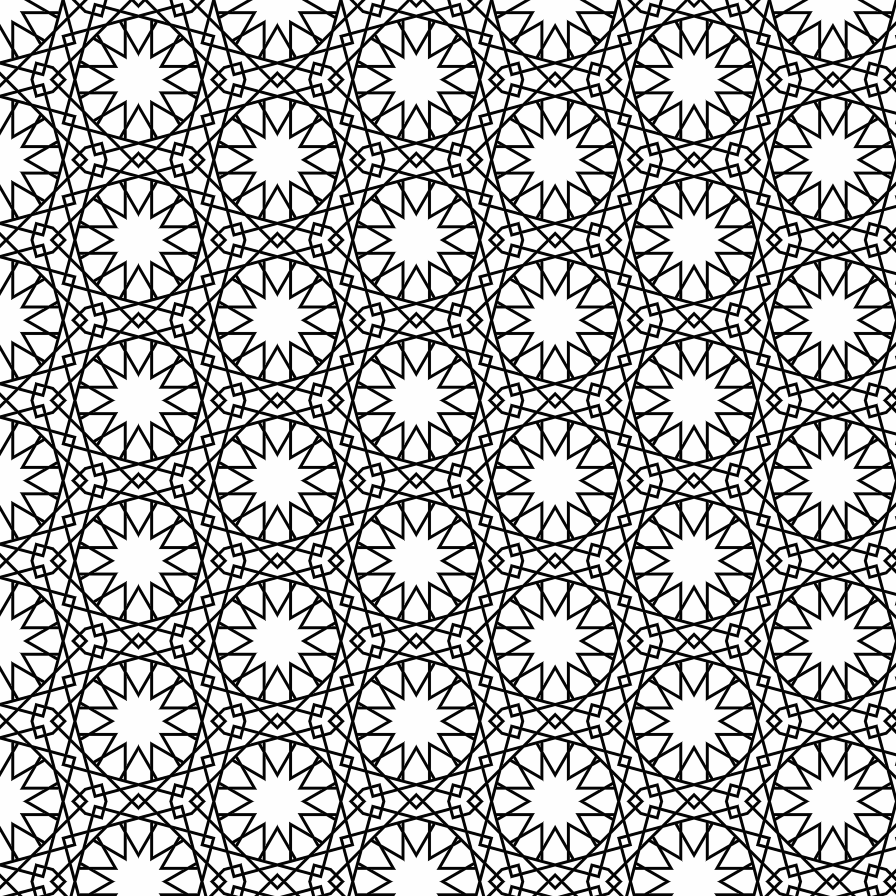
Reproduce this pattern procedurally as a WebGL 2 fragment shader.

```glsl
#version 300 es
precision highp float;

uniform vec2 u_resolution;
out vec4 outColor;

const float SPACING = 0.179;  // distance between rosette centres
const float SQUARE = 0.041;   // half diagonal of the small squares
const float PETAL = 0.0825;   // half width of a petal

mat2 rotation(float a) {
  return mat2(cos(a), -sin(a), sin(a), cos(a));
}

float segment(vec2 p, vec2 a, vec2 b) {
  vec2 ab = b - a;
  return length(p - a - ab * clamp(dot(p - a, ab) / dot(ab, ab), 0.0, 1.0));
}

// Offset from the nearest centre of a triangular lattice with unit spacing
vec2 latticeCell(vec2 p) {
  vec2 halfCell = vec2(sqrt(3.0), 1.0) * 0.5;
  vec2 a = mod(p + halfCell, 2.0 * halfCell) - halfCell;
  vec2 b = mod(p, 2.0 * halfCell) - halfCell;
  return dot(a, a) < dot(b, b) ? a : b;
}

// Folds the plane into one half of a twelfth, along the x axis
vec2 foldTwelve(vec2 p) {
  float sector = radians(30.0);
  float a = abs(mod(atan(p.y, p.x) + 0.5 * sector, sector) - 0.5 * sector);
  return length(p) * vec2(cos(a), sin(a));
}

float strapwork(vec2 p) {
  // Long chords, each joining squares a quarter turn apart
  float reach = (0.5 + SQUARE) * sqrt(0.5);
  float d = 1.0;
  for (int k = 0; k < 3; k++) {
    vec2 q = rotation(radians(-15.0 + 30.0 * float(k))) * p;
    d = min(d, segment(q, vec2(reach, -reach), vec2(reach)));
  }

  // Petal sides, running inward to form the central star
  vec2 inner = vec2(PETAL);
  vec2 outer = vec2((reach - PETAL * sin(radians(15.0))) / cos(radians(15.0)), PETAL);
  vec2 neighbour = rotation(radians(30.0)) * p;
  d = min(d, segment(p, inner, outer));
  d = min(d, segment(vec2(neighbour.x, -neighbour.y), inner, outer));

  // Small squares, and the bent ring around each group of three
  vec2 s = abs(p - vec2(0.5, 0.0));
  d = min(d, abs(s.x + s.y - SQUARE) * sqrt(0.5));
  d = min(d, segment(p, vec2(0.5, SQUARE), vec2(0.56, SQUARE + 0.06)));
  return d;
}

void main() {
  vec2 uv = gl_FragCoord.xy / u_resolution.y;
  vec2 p = (uv - vec2(-0.0005, 0.8216)) / SPACING;
  float pixel = 1.0 / (u_resolution.y * SPACING);

  float d = strapwork(foldTwelve(latticeCell(p)));
  float ink = 1.0 - smoothstep(-0.65 * pixel, 0.65 * pixel, d - 0.0092);
  outColor = vec4(mix(vec3(0.995), vec3(0.01), ink), 1.0);
}
```
